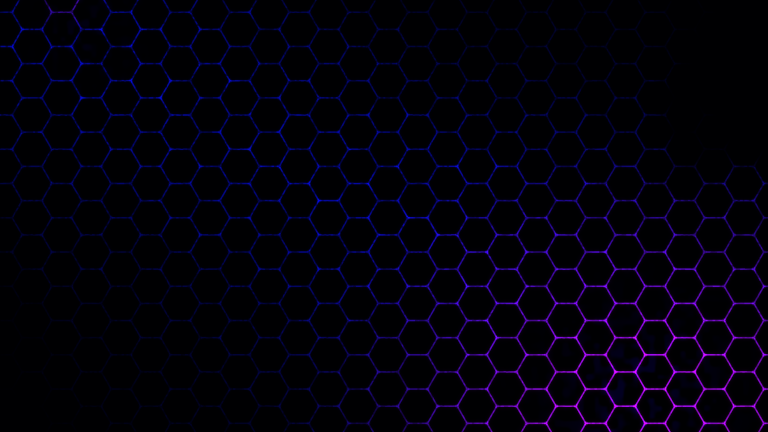
Write a Shadertoy shader that draws this background.

```glsl
// A dark honeycomb of thin neon lines: a blue band runs down the diagonal into a
// magenta glow at the lower right. A hexagonal distance field draws the lines;
// soft light pools set their brightness and hue, and noise wears them unevenly.

#define PITCH 0.0793                      // height of one cell
#define CELL_ORIGIN vec2(0.0741, 0.8924)  // centre of one cell
#define LINE_HALF_WIDTH 0.0018
#define NODE_RADIUS 0.0046
#define HALO_SIZE 0.0030
#define MAGENTA_POOL vec2(1.52, 0.0)
#define CORNER_POOL vec2(0.15, 1.02)
#define BAND_START vec2(0.12, 0.90)
#define BAND_END vec2(1.45, 0.25)
#define BACKGROUND vec3(0.0, 0.0, 0.006)

float hash(vec2 p) {
    vec3 q = fract(vec3(p.xyx) * 0.1031);
    q += dot(q, q.yzx + 33.33);
    return fract((q.x + q.y) * q.z);
}

float noise(vec2 p) {
    vec2 i = floor(p), f = fract(p);
    f = f * f * (3.0 - 2.0 * f);
    return mix(mix(hash(i), hash(i + vec2(1, 0)), f.x),
               mix(hash(i + vec2(0, 1)), hash(i + vec2(1, 1)), f.x), f.y);
}

// Offset from the centre of the nearest flat-topped cell
vec2 hexCell(vec2 p) {
    vec2 s = PITCH * vec2(sqrt(3.0), 1.0);
    vec2 a = mod(p + 0.5 * s, s) - 0.5 * s;
    vec2 b = mod(p, s) - 0.5 * s;
    return dot(a, a) < dot(b, b) ? a : b;
}

float segmentDistance(vec2 p, vec2 a, vec2 b) {
    vec2 ab = b - a;
    return length(p - a - ab * clamp(dot(p - a, ab) / dot(ab, ab), 0.0, 1.0));
}

float pool(float dist, float radius) {
    return exp(-dist * dist / (radius * radius));
}

void mainImage(out vec4 fragColor, in vec2 fragCoord) {
    float pixel = 1.0 / iResolution.y;
    vec2 uv = fragCoord * pixel;

    // Distances to the cell walls and corners
    vec2 q = abs(hexCell(uv - CELL_ORIGIN));
    float apothem = 0.5 * PITCH;
    float side = PITCH / sqrt(3.0);
    float wall = apothem - max(q.y, dot(q, vec2(0.8660, 0.5)));
    float corner = min(length(q - vec2(side, 0.0)),
                       length(q - vec2(0.5 * side, apothem)));

    // Area coverage of the line, dots on the corners and a narrow halo
    float line = clamp((wall + LINE_HALF_WIDTH) / pixel + 0.5, 0.0, 1.0)
               - clamp((wall - LINE_HALF_WIDTH) / pixel + 0.5, 0.0, 1.0);
    float node = 1.0 - smoothstep(NODE_RADIUS - pixel, NODE_RADIUS + pixel, corner);
    float halo = exp(-wall / HALO_SIZE);

    // Light pools
    float magenta = pool(length((uv - MAGENTA_POOL) * vec2(0.82, 1.0)), 0.48);
    float cornerGlow = pool(length(uv - CORNER_POOL), 0.08);
    float band = pool(segmentDistance(uv, BAND_START, BAND_END), 0.36);
    float power = 0.66 * magenta + 0.37 * band * (1.0 - 0.5 * magenta)
                + 0.16 * cornerGlow + 0.05;

    // Darkness in the upper right and lower left, with a ragged boundary
    float ragged = 0.14 * (noise(uv * 14.0) - 0.5);
    power *= 1.0 - smoothstep(1.46, 1.64, uv.x + ragged) * smoothstep(0.52, 0.68, uv.y + ragged);
    power *= smoothstep(0.05, 0.40, uv.x + 0.65 * uv.y + ragged);

    // Worn, broken lines, steadier where the light is strong
    float sparks = smoothstep(0.15, 0.75, noise(uv * 190.0));
    float wear = mix(0.75, 1.15, noise(uv * 26.0)) * mix(0.6, 1.25, sparks);
    power *= mix(wear, 1.0, 0.7 * magenta);

    // Blue shifts to magenta with the warm light
    float warmth = clamp(1.15 * magenta + 0.65 * cornerGlow, 0.0, 1.0);
    vec3 neon = vec3(mix(0.02, 0.72, warmth * smoothstep(0.0, 0.35, warmth)), 0.05, 1.0);
    float light = power * (0.85 * line + 0.40 * node + 0.22 * halo);
    vec3 color = BACKGROUND + neon * light;

    // Faint mottled blue inside a few cells near the brightest light
    float haze = pool(length(uv - vec2(1.48, 0.09)), 0.17)
               + 0.5 * pool(length(uv - vec2(0.20, 0.92)), 0.09);
    color += vec3(0.01, 0.0, 0.13) * haze * smoothstep(0.45, 0.9, noise(uv * 55.0));

    fragColor = vec4(clamp(color, 0.0, 1.0), 1.0);
}
```
